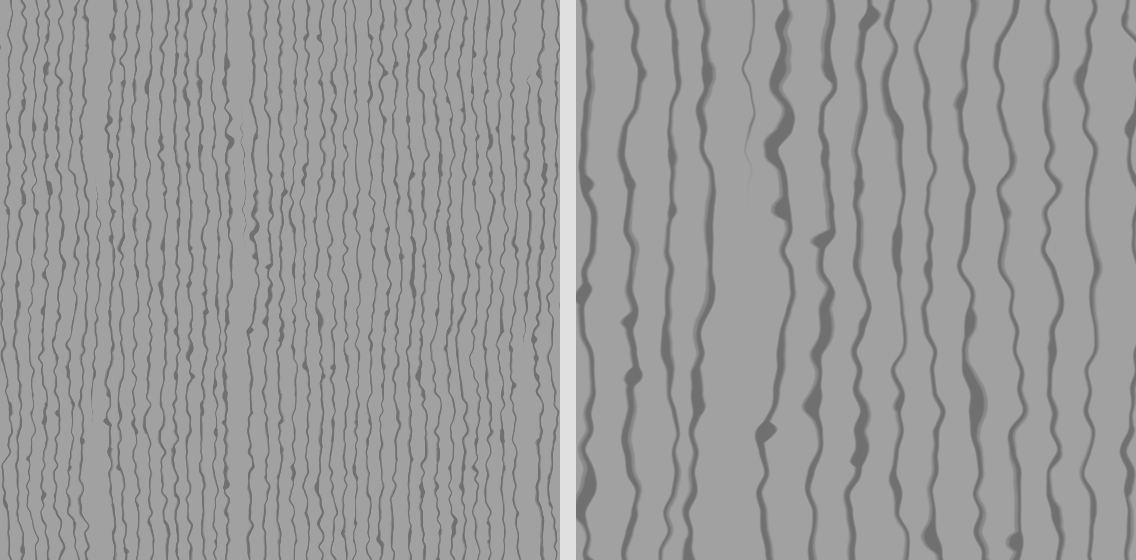
Left: the whole. Right: its middle third, enlarged.
Give the GLSL for this texture map, as a three.js fragment shader.

```glsl
// Flat grey ground with many thin, crinkled dark strands running upwards.
// Each column owns one strand: noise bends its centre line, swells its width
// into small knots and shifts a paler fringe to one side. Tiles both ways.

varying vec2 vUv;

const float COLUMNS = 43.0;
const float SOFTNESS = 0.0009;
const vec3 GROUND = vec3(0.63);
const vec3 FRINGE = vec3(0.535);
const vec3 STRAND = vec3(0.44);

float hash(vec2 p, float seed) {
  vec3 q = fract(p.xyx * vec3(0.1031, 0.1030, 0.0973) + seed * 0.137);
  q += dot(q, q.yzx + 33.33);
  return fract((q.x + q.y) * q.z);
}

// Value noise that repeats after the given number of cells
float noise(vec2 p, vec2 period, float seed) {
  vec2 cell = floor(p);
  vec2 f = p - cell;
  f = f * f * (3.0 - 2.0 * f);
  vec2 a = mod(cell, period);
  vec2 b = mod(cell + 1.0, period);
  float low = mix(hash(a, seed), hash(vec2(b.x, a.y), seed), f.x);
  float high = mix(hash(vec2(a.x, b.y), seed), hash(b, seed), f.x);
  return mix(low, high, f.y);
}

// Independent noise along one strand, from -0.5 to 0.5
float strandNoise(float column, float y, float frequency, float seed) {
  return noise(vec2(column, y * frequency), vec2(COLUMNS, frequency), seed) - 0.5;
}

// Bends shared by neighbouring strands plus finer private crinkles
float centreLine(float column, float y) {
  float sway = noise(vec2(column * 9.0 / COLUMNS, y * 8.0), vec2(9.0, 8.0), 1.0) - 0.5;
  float x = (column + 0.5) / COLUMNS + 0.015 * sway;
  x += 0.003 * (hash(vec2(mod(column, COLUMNS), 5.0), 2.0) - 0.5);
  x += 0.0055 * strandNoise(column, y, 17.0, 3.0);
  x += 0.0075 * strandNoise(column, y, 47.0, 4.0);
  return x + 0.0055 * strandNoise(column, y, 83.0, 5.0);
}

// A strand that fades to nothing at both ends
float taper(float y, float start, float end) {
  return smoothstep(start, start + 0.12, y) * (1.0 - smoothstep(end - 0.12, end, y));
}

// Weight of a strand: hairlines and broken strands leave wider gaps
float strandWeight(float column, float y) {
  float id = mod(column, COLUMNS);
  float weight = 0.8 + 0.4 * hash(vec2(id, 9.0), 6.0);
  if (id == 7.0) weight = 0.8 * taper(y, 0.22, 0.70);
  if (id == 18.0) weight = 0.32 * taper(y, 0.52, 0.84);
  if (id == 40.0) weight = 1.3 * taper(y, 0.36, 0.90);
  if (id == 17.0 || id == 19.0 || id == 41.0) weight = 1.3;
  return weight;
}

float stroke(float offset, float halfWidth) {
  return 1.0 - smoothstep(-SOFTNESS, SOFTNESS, abs(offset) - halfWidth);
}

// Coverage of one strand: x is the dark core, y the core with its fringe
vec2 strand(vec2 p, float column) {
  float weight = strandWeight(column, p.y);
  float centre = centreLine(column, p.y);
  float stepY = 0.001;
  float rise = centreLine(column, p.y + stepY) - centreLine(column, p.y - stepY);
  float slope = 0.5 * rise / stepY;
  float offset = (p.x - centre) / sqrt(1.0 + slope * slope);

  // Swelling and short knots, both leaning to one side of the line
  float swell = strandNoise(column, p.y, 57.0, 7.0) + 0.5;
  float knot = smoothstep(0.2, 0.5, strandNoise(column, p.y, 61.0, 8.0));
  knot *= 0.3 + 1.2 * (strandNoise(column, p.y, 15.0, 9.0) + 0.5);
  float side = clamp(6.0 * strandNoise(column, p.y, 19.0, 10.0), -1.0, 1.0);
  float core = weight * (0.0007 + 0.0009 * swell + 0.0021 * knot);
  offset -= side * weight * 0.0017 * knot;

  // Paler fringe, uneven along the strand
  float spread = weight * (0.0002 + 0.0009 * (strandNoise(column, p.y, 31.0, 11.0) + 0.5));
  float fringe = stroke(offset - side * spread, core + spread);
  return vec2(stroke(offset, core), fringe) * smoothstep(0.0, 0.35, weight);
}

void main() {
  float home = floor(vUv.x * COLUMNS);
  vec2 cover = vec2(0.0);
  for (int i = -2; i <= 2; i++) {
    cover = max(cover, strand(vUv, home + float(i)));
  }
  vec3 color = mix(GROUND, FRINGE, cover.y);
  color = mix(color, STRAND, cover.x);
  gl_FragColor = vec4(color, 1.0);
}
```
